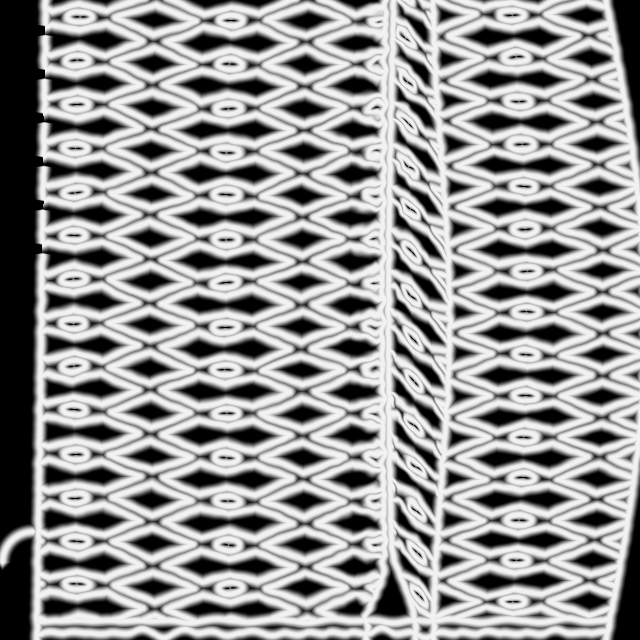
Write a WebGL 1 fragment shader that draws this pattern.

```glsl
precision highp float;
// Three panels of a stretched mesh, drawn as soft pale outlines on black.
// Each cell folds into one quadrant of segments and an ellipse; panel edges,
// hem and wear are curves bent by gradient noise. Lengths are in mesh rows.

uniform vec2 u_resolution;

const float ROWS = 14.66;        // mesh rows down the canvas
const float HALF_CELL = 1.74;    // half the horizontal period
const float PI = 3.14159265;
const float FAR = 9.0;

vec2 hashGradient(vec2 cell) {
  float a = fract(sin(dot(cell, vec2(127.1, 311.7))) * 4375.85) * 2.0 * PI;
  return vec2(cos(a), sin(a));
}

float gradientNoise(vec2 p) {
  vec2 i = floor(p), f = fract(p);
  vec2 s = f * f * (3.0 - 2.0 * f);
  vec2 e = vec2(1.0, 0.0);
  float a = dot(hashGradient(i), f);
  float b = dot(hashGradient(i + e.xy), f - e.xy);
  float c = dot(hashGradient(i + e.yx), f - e.yx);
  float d = dot(hashGradient(i + e.xx), f - e.xx);
  return mix(mix(a, b, s.x), mix(c, d, s.x), s.y);
}

float segmentDistance(vec2 p, vec2 a, vec2 b) {
  vec2 ab = b - a;
  float t = clamp(dot(p - a, ab) / dot(ab, ab), 0.0, 1.0);
  return length(p - a - ab * t);
}

float ellipseDistance(vec2 p, vec2 radii) {
  float k = length(p / radii);
  float slope = length(p / (radii * radii));
  return abs(k - 1.0) * max(k, 0.001) / max(slope, 0.001);
}

// Distance to the outlines: eyelet, necked double diamond, single diamond.
float meshDistance(vec2 p) {
  float x = abs(mod(p.x + HALF_CELL, 2.0 * HALF_CELL) - HALF_CELL);
  float y = abs(fract(p.y + 0.5) - 0.5);
  vec2 q = vec2(x, y);
  vec2 shoulder = vec2(0.63, 0.15);
  float d = ellipseDistance(q, vec2(0.27, 0.125));
  d = min(d, segmentDistance(q, vec2(0.0, 0.31), shoulder));
  d = min(d, segmentDistance(q, shoulder, vec2(1.47, 0.5)));
  return min(d, segmentDistance(q, vec2(HALF_CELL, 0.35), vec2(0.82, 0.0)));
}

// Mesh coordinates of each panel, from its bowed centre line.
vec2 leftPanel(vec2 p, float bow) {
  float tilt = 0.08 * (1.0 - smoothstep(1.8, 5.0, p.x));
  return vec2(p.x - 5.3 + 0.13 * bow, p.y - 0.48 + tilt);
}

vec2 narrowPanel(vec2 p) {
  float x = p.x - 9.28 - 0.023 * p.y;
  return vec2(x / 0.65, (p.y - 0.86) / 0.984 - 0.9 * x);
}

vec2 rightPanel(vec2 p, float bow) {
  float y = p.y - 0.344;
  return vec2(p.x - 11.7 - 0.37 * bow, y * (1.01 + 0.0024 * y));
}

// Quarter arc of loose thread, open towards the lower right.
float threadDistance(vec2 p, vec2 centre, float radius) {
  vec2 q = p - centre;
  return abs(length(min(q, 0.0)) - radius) + length(max(q, 0.0));
}

// Extra distance that cuts one gap per row into the upper left edge.
float edgeGap(float y) {
  float away = abs(fract(y - 0.2) - 0.5);
  return 0.3 * (1.0 - smoothstep(0.04, 0.14, away)) * step(y, 6.0);
}

void main() {
  vec2 uv = gl_FragCoord.xy / u_resolution;
  vec2 p = vec2(uv.x, 1.0 - uv.y) * ROWS;
  float bow = sin(PI * uv.y);

  // Panel edges, with the two seam lines parting at the foot.
  float flare = smoothstep(12.4, 14.3, p.y);
  float ragged = gradientNoise(vec2(3.0, p.y * 4.0));
  float leftEdge = 1.05 - 0.014 * p.y + 0.04 * ragged;
  float seamLeft = 8.84 - 0.08 * bow - 0.45 * flare * flare + 0.12 * ragged;
  float seamRight = 9.02 - 0.12 * bow + 0.5 * flare + 0.04 * ragged;
  float fold = 9.93 + 0.37 * bow * bow + 0.06 * ragged;
  float rightEdge = 13.88 + 0.9 * bow + 0.03 * ragged;
  float hem = 14.22 + 0.12 * gradientNoise(vec2(p.x * 1.5, 5.0));
  float lowerHem = 14.5 + 0.25 * gradientNoise(vec2(p.x * 2.0, 9.0));

  // Wear grows near the seam.
  float strain = exp(-2.5 * abs(p.x - seamLeft));
  vec2 bend = vec2(gradientNoise(p * 1.3), gradientNoise(p * 1.3 + 40.0));
  vec2 kink = vec2(gradientNoise(p * 4.0), gradientNoise(p * 4.0 + 70.0));
  vec2 worn = p + 0.06 * bend + (0.02 + 0.16 * strain) * kink;

  // Mesh inside the panels.
  float d = FAR;
  if (p.y < hem && p.x > leftEdge && p.x < rightEdge) {
    if (p.x < seamLeft) d = meshDistance(leftPanel(worn, bow));
    else if (p.x > fold) d = meshDistance(rightPanel(worn, bow));
    else if (p.x > seamRight) d = meshDistance(narrowPanel(worn));
  }

  // Edge, seam, hem and thread lines.
  d = min(d, abs(p.x - leftEdge) + edgeGap(p.y));
  d = min(d, min(abs(p.x - seamLeft), abs(p.x - seamRight)));
  d = min(d, min(abs(p.x - fold), abs(p.x - rightEdge)));
  float outside = max(max(leftEdge - p.x, p.x - rightEdge), 0.0);
  d = min(d, min(abs(p.y - hem), abs(p.y - lowerHem)) + outside);
  d = min(d, threadDistance(p, vec2(0.76, 12.88), 0.7));

  float tone = 0.95 * (1.0 - smoothstep(0.02, 0.21, d));
  gl_FragColor = vec4(vec3(tone), 1.0);
}
```
